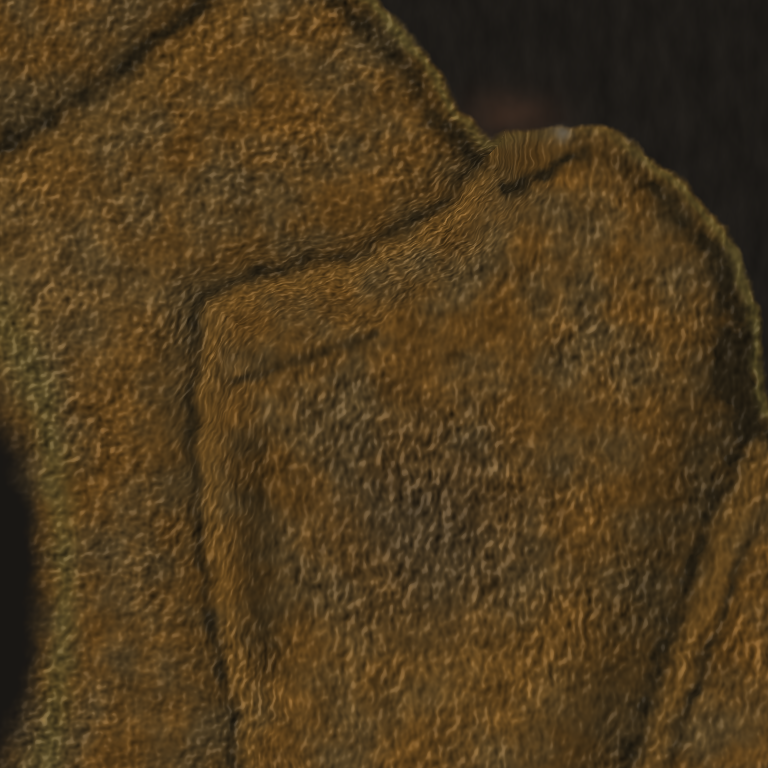
Give the GLSL for this texture, as a Shadertoy shader.

```glsl
const vec3 OCHRE = vec3(0.365, 0.250, 0.100);
const vec3 OLIVE = vec3(0.315, 0.248, 0.140);
const vec3 RIDGE = vec3(0.425, 0.300, 0.125);
const vec3 PALE_RIM = vec3(0.340, 0.300, 0.150);
const vec3 GREY_PATCH = vec3(0.255, 0.205, 0.130);
const vec3 SHADOW = vec3(0.125, 0.105, 0.065);
const vec3 BACKDROP = vec3(0.115, 0.104, 0.090);
const vec3 RUST = vec3(0.260, 0.180, 0.135);
const vec3 SPARKLE = vec3(0.430, 0.400, 0.350);
const vec3 GLINT = vec3(0.050, 0.050, 0.058);
const vec2 TO_LIGHT = vec2(-0.0035, 0.003);
const float GRAIN_SCALE = 74.0;
const float GRAIN_STRENGTH = 0.30;
const float EDGE_WOBBLE = 0.012;

// Upper silhouette, left to right
const vec2 OUTLINE[10] = vec2[10](
    vec2(0.46, 1.03), vec2(0.56, 0.925), vec2(0.595, 0.865), vec2(0.635, 0.82),
    vec2(0.725, 0.835), vec2(0.795, 0.838), vec2(0.885, 0.765),
    vec2(0.957, 0.685), vec2(0.985, 0.60), vec2(1.0, 0.47));
// Border of the central plate, running down its left side
const vec2 PLATE[10] = vec2[10](
    vec2(0.63, 0.79), vec2(0.573, 0.72), vec2(0.456, 0.661), vec2(0.35, 0.642),
    vec2(0.267, 0.61), vec2(0.254, 0.49), vec2(0.26, 0.35),
    vec2(0.28, 0.19), vec2(0.306, 0.075), vec2(0.315, -0.05));

vec2 gradientAt(vec2 cell) {
    vec3 h = fract(cell.xyx * vec3(0.1031, 0.1030, 0.0973));
    h += dot(h, h.yzx + 33.33);
    float angle = 6.2832 * fract((h.x + h.y) * h.z);
    return vec2(cos(angle), sin(angle));
}

float gradientNoise(vec2 p) {
    vec2 i = floor(p), f = fract(p), e = vec2(0.0, 1.0);
    vec2 u = f * f * f * (f * (f * 6.0 - 15.0) + 10.0);
    float low = mix(dot(gradientAt(i), f), dot(gradientAt(i + e.yx), f - e.yx), u.x);
    float high = mix(dot(gradientAt(i + e), f - e), dot(gradientAt(i + 1.0), f - 1.0), u.x);
    return 1.4 * mix(low, high, u.y);
}

float fbm(vec2 p) {
    float sum = 0.0, weight = 0.6;
    for (int i = 0; i < 4; i++) {
        sum += weight * gradientNoise(p);
        p = mat2(1.6, 1.2, -1.2, 1.6) * p + 7.3;
        weight *= 0.5;
    }
    return sum;
}

float segmentDistance(vec2 p, vec2 a, vec2 b) {
    vec2 along = b - a;
    return length(p - a - along * clamp(dot(p - a, along) / dot(along, along), 0.0, 1.0));
}

// Distance to a polyline, positive on the left of its direction
float pathDistance(vec2 p, vec2 path[10]) {
    float nearest = 10.0, side = 1.0;
    for (int i = 0; i < 9; i++) {
        vec2 a = path[i], b = path[i + 1];
        float d = segmentDistance(p, a, b);
        if (d < nearest) {
            nearest = d;
            side = (b.x - a.x) * (p.y - a.y) - (b.y - a.y) * (p.x - a.x);
        }
    }
    return side < 0.0 ? -nearest : nearest;
}

float band(float d, float centre, float width) {
    float t = (d - centre) / width;
    return exp(-t * t);
}

float spot(vec2 p, vec2 centre, vec2 radius) {
    vec2 t = (p - centre) / radius;
    return exp(-dot(t, t));
}

// Irregular pebbles, two sizes
float grainHeight(vec2 p) {
    return gradientNoise(p) + 0.6 * gradientNoise(mat2(1.5, 1.0, -1.0, 1.5) * p + 5.7);
}

void mainImage(out vec4 fragColor, in vec2 fragCoord) {
    vec2 uv = fragCoord / iResolution.xy;
    vec2 p = uv + EDGE_WOBBLE * vec2(fbm(uv * 23.0), fbm(uv * 23.0 + 40.0));
    float outside = pathDistance(p, OUTLINE);
    float plate = pathDistance(p, PLATE);
    float upperFold = (p.y - 0.805 - 0.5 * p.x - 0.8 * p.x * p.x) / 1.25;
    float rightFold = (p.x - 0.822 - 0.31 * p.y - 0.1 * p.y * p.y) / 1.06;
    float hollow = length((p - vec2(-0.02, 0.23)) / vec2(0.08, 0.27));
    float patchMask = spot(p, vec2(0.555, 0.32), vec2(0.13, 0.14));
    float clumps = fbm(uv * 27.0 + 11.0);

    // Mottled skin
    vec3 col = mix(OCHRE, OLIVE, smoothstep(-0.4, 0.5, fbm(uv * 10.0)));
    col = mix(col, OLIVE * 1.15, 0.6 * spot(p, vec2(0.06, 0.63), vec2(0.15, 0.12)));
    col = mix(col, RIDGE, 0.5 * spot(p, vec2(0.62, 0.13), vec2(0.24, 0.11)));
    col = mix(col, GREY_PATCH, 0.85 * patchMask) * (1.0 + 0.3 * clumps);

    // Bright lips of the folds
    float lips = 0.7 * band(plate, 0.014, 0.014) + 0.5 * band(upperFold, -0.035, 0.025);
    lips += 0.7 * band(rightFold, 0.02, 0.016);
    col = mix(col, RIDGE, clamp(lips, 0.0, 0.8));
    col = mix(col, PALE_RIM, 0.6 * band(hollow, 1.3, 0.22));

    // Creases and soft shade, broken up by the clumps
    float shade = 0.55 * band(plate, -0.007, 0.009) + 0.2 * band(plate, -0.03, 0.03);
    shade += 0.6 * band(upperFold, 0.005, 0.012) + 0.25 * band(upperFold, 0.02, 0.04);
    shade += 0.5 * band(rightFold, -0.008, 0.012) + 0.45 * band(rightFold, -0.05, 0.06);
    shade += 0.6 * band(rightFold, 0.048, 0.008) * smoothstep(0.42, 0.25, p.y);
    shade += 0.5 * band(segmentDistance(p, vec2(0.30, 0.50), vec2(0.49, 0.565)), 0.0, 0.008);
    shade += 0.5 * band(segmentDistance(p, vec2(0.325, 0.42), vec2(0.345, 0.14)), 0.0, 0.026);
    shade += 0.8 * band(segmentDistance(p, vec2(0.66, 0.757), vec2(0.765, 0.803)), 0.0, 0.007);
    shade += 0.7 * spot(p, vec2(0.67, 0.757), vec2(0.018, 0.012));
    shade += 0.7 * spot(p, vec2(0.955, 0.52), vec2(0.03, 0.045));
    float rimSpan = 1.0 - 0.85 * spot(p, vec2(0.73, 0.82), vec2(0.10, 0.08));
    shade += 0.7 * rimSpan * band(outside, -0.032, 0.018);
    col = mix(col, SHADOW, clamp(shade * (1.0 + 1.1 * clumps), 0.0, 0.9));
    col = mix(col, PALE_RIM, 0.7 * rimSpan * band(outside, -0.007, 0.008));

    // Grain lit from the upper left, upright on the plate
    vec2 stretch = GRAIN_SCALE * mix(vec2(1.0), vec2(1.1, 0.72), smoothstep(-0.05, 0.1, plate));
    vec2 q = uv + 0.3 * (p - uv);
    float height = grainHeight(q * stretch);
    float grain = 0.6 * height + 0.7 * (height - grainHeight((q + TO_LIGHT) * stretch));
    grain *= 1.0 + 0.6 * patchMask + 0.8 * fbm(uv * 8.0 + 20.0);
    col *= max(0.3, 1.0 + GRAIN_STRENGTH * grain);
    col += GLINT * smoothstep(0.2, 1.0, grain);

    // Dark backdrop above and hollow on the left
    vec3 backdrop = BACKDROP * (1.0 + 0.25 * fbm(uv * vec2(40.0, 16.0)));
    backdrop = mix(backdrop, RUST, 0.7 * spot(p, vec2(0.665, 0.85), vec2(0.055, 0.03)));
    col = mix(col, backdrop, smoothstep(-0.004, 0.006, outside));
    col = mix(col, BACKDROP * 0.85, 1.0 - smoothstep(0.65, 1.15, hollow));
    col = mix(col, SPARKLE, 0.7 * spot(p, vec2(0.73, 0.826), vec2(0.014, 0.010)));
    fragColor = vec4(clamp(col, 0.0, 1.0), 1.0);
}
```
